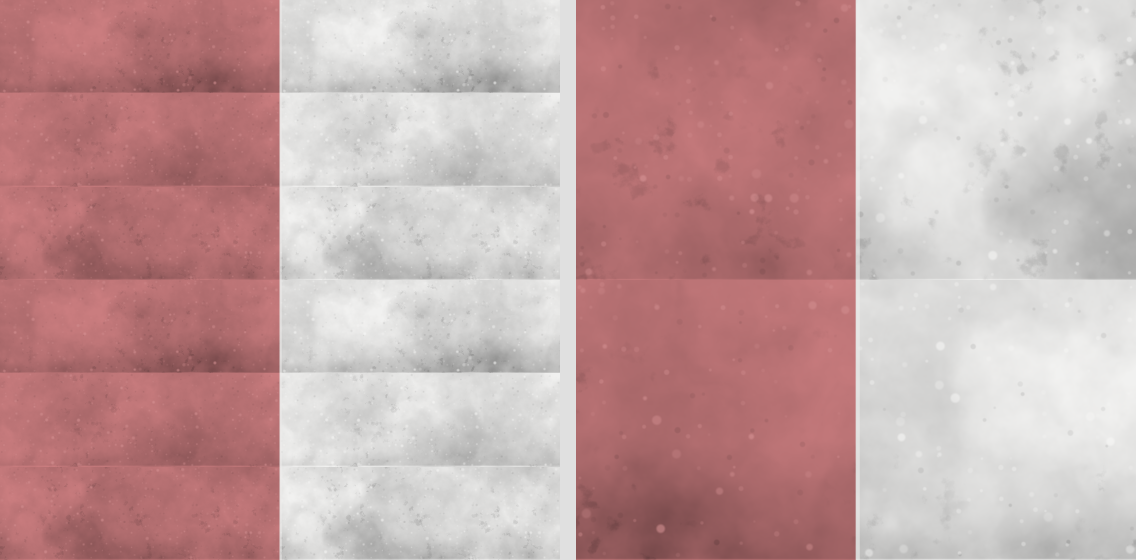
Left, the full canvas; right, a detail of the centre.
A WebGL 2 fragment shader for this texture:

```glsl
#version 300 es
precision highp float;
// Two columns of weathered plaster, rose and white, in six sooty courses that cycle through three kinds.

uniform vec2 u_resolution;
out vec4 outColor;

const vec2 GRID = vec2(2.0, 6.0);
const float KINDS = 3.0;
const float ASPECT = 3.0;                        // course width over height
const vec3 ROSE = vec3(0.838, 0.517, 0.526);
const vec3 WHITE = vec3(1.0, 0.999, 0.994);

// Per kind, from the lowest course up: soot strength, centre of the soot, dark spot
const vec3 SOOT_STRENGTH = vec3(0.13, 0.13, 0.18);
const vec3 SOOT_X = vec3(1.6, 2.05, 2.1);
const vec3 SPOT_X = vec3(2.66, 1.05, 0.66);

float hash(vec2 p) {
    vec3 h = fract(vec3(p.xyx) * 0.1031);
    h += dot(h, h.yzx + 33.33);
    return fract((h.x + h.y) * h.z);
}

float noise(vec2 p) {
    vec2 i = floor(p);
    vec2 f = fract(p);
    f = f * f * (3.0 - 2.0 * f);
    return mix(mix(hash(i), hash(i + vec2(1, 0)), f.x),
               mix(hash(i + vec2(0, 1)), hash(i + vec2(1, 1)), f.x), f.y);
}

float fbm(vec2 p) {
    float sum = 0.0;
    float amplitude = 0.5;
    for (int i = 0; i < 5; i++) {
        sum += amplitude * noise(p);
        p = mat2(1.6, 1.2, -1.2, 1.6) * p + 7.3;
        amplitude *= 0.5;
    }
    return sum / 0.97;
}

float blot(vec2 p, vec2 centre, vec2 radius) {
    vec2 d = (p - centre) / radius;
    return exp(-dot(d, d));
}

// Small round flecks, at most one in each cell
float flecks(vec2 p, float cells, float density, float blur) {
    vec2 g = p * cells;
    vec2 id = floor(g);
    vec2 centre = 0.3 + 0.4 * vec2(hash(id + 3.1), hash(id + 8.7));
    float radius = mix(0.10, 0.25, hash(id + 5.9));
    float soft = max(blur * cells, 0.08);
    float shape = 1.0 - smoothstep(radius - soft, radius + soft, length(fract(g) - centre));
    return shape * step(hash(id + 1.7), density) * mix(0.35, 1.0, hash(id + 6.3));
}

// Irregular stains and pale patches strewn over one course
float patches(vec2 p, float seed) {
    float sum = 0.0;
    for (int i = 0; i < 7; i++) {
        vec2 key = vec2(float(i) * 3.7, seed);
        vec2 centre = vec2(ASPECT * hash(key), 0.15 + 0.75 * hash(key + 11.0));
        float size = mix(0.09, 0.3, hash(key + 23.0));
        float weight = i < 4 ? -0.055 : 0.04;
        sum += weight * blot(p, centre, vec2(1.5, 1.0) * size);
    }
    return sum;
}

// Soot gathered along the foot of a course
float soot(vec2 p, vec2 q, int kind) {
    float height = 0.09 + 0.30 * noise(vec2(q.x * 2.6, 4.0));
    float band = exp(-pow(max(p.y, 0.0) / height, 1.6));
    float heap = blot(p, vec2(SOOT_X[kind], 0.06), vec2(0.55, 0.22));
    float spot = blot(p, vec2(SPOT_X[kind], 0.04), vec2(0.12, 0.07));
    float grain = 0.45 + 1.1 * fbm(q * 7.0);
    return SOOT_STRENGTH[kind] * grain * (0.55 * band + 0.5 * heap + 0.65 * spot);
}

float plasterTone(vec2 p, float kind, float pixel) {
    vec2 q = p + vec2(19.0, 31.0) * (kind + 1.0);
    vec2 warp = vec2(fbm(q * 4.0), fbm(q * 4.0 + 40.0)) - 0.5;
    float cloud = fbm(q * 1.9 + warp * 0.8) - 0.5;
    float mottle = fbm(q * 9.0) - 0.5;
    float pits = smoothstep(0.64, 0.82, fbm(q * 15.0)) * smoothstep(0.4, 0.7, fbm(q * 2.5 + 9.0));
    float tone = 0.868 + 0.23 * cloud + 0.07 * mottle - 0.09 * pits;
    tone += patches(p + warp * 0.35, kind + 2.0) + 0.015 * (p.y - 0.3);
    tone -= soot(p + warp * vec2(0.3, 0.1), q, int(kind)) * smoothstep(0.0, 2.0 * pixel, p.y);
    tone -= 0.08 * flecks(q + 5.0, 23.0, 0.06, pixel);
    return clamp(tone, 0.50, 0.945);
}

void main() {
    vec2 uv = gl_FragCoord.xy / u_resolution;
    vec2 cell = uv * GRID;
    vec2 p = fract(cell) * vec2(ASPECT, 1.0);
    float kind = mod(floor(cell.y), KINDS);
    float pixel = GRID.y / u_resolution.y;

    float tone = plasterTone(p, kind, pixel);
    vec2 q = p + kind * 47.0;
    float pale = max(flecks(q, 15.0, 0.10, pixel), 0.7 * flecks(q + 13.0, 26.0, 0.08, pixel));

    // Column paint, pale flecks and the bright joint between columns
    float edge = 0.75 / u_resolution.x;
    vec3 paint = mix(ROSE, WHITE, smoothstep(0.5 - edge, 0.5 + edge, uv.x));
    vec3 color = paint * tone;
    color = mix(color, mix(paint, WHITE, 0.15) * 0.97, 0.6 * pale);
    float joint = 1.0 - smoothstep(0.0008, 0.0008 + 2.0 * edge, abs(uv.x - 0.501));
    color = mix(color, WHITE * 0.93, 0.6 * joint);
    outColor = vec4(color, 1.0);
}
```
